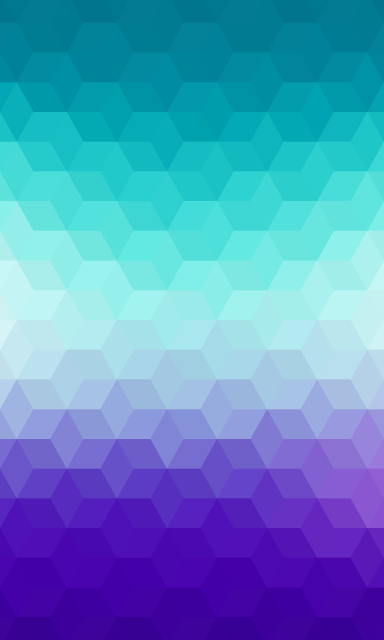
Reproduce this background procedurally as a WebGL 1 fragment shader.

```glsl
precision highp float;
// Rhombus mosaic tinted by a teal, pale aqua and violet gradient with bright sides.
uniform vec2 u_resolution;

#define CELL vec2(0.1304, 0.0929)  // lattice column width and row pitch
#define ANCHOR vec2(0.5652, 0.5)   // position of one star vertex
#define SIDE_SHIFT 0.085           // how far the ramp rises at the sides
#define SIDE_GLOW 0.62             // pale light at mid height
#define PINK_GLOW 0.50             // orchid light at lower right
#define FACE_SHADE 0.012           // contrast between face directions
#define JITTER 0.012               // random offset along the ramp
#define SAMPLES 3                  // antialiasing grid size

float hash(vec2 p) {
  return fract(sin(dot(p, vec2(41.3, 289.1))) * 4375.85);
}

vec3 blend(vec3 below, vec3 next, float start, float end, float t) {
  return mix(below, next, clamp((t - start) / (end - start), 0.0, 1.0));
}

// Vertical colour ramp, t = 0 at the top
vec3 ramp(float t) {
  vec3 c = vec3(0.00, 0.47, 0.56);
  c = blend(c, vec3(0.00, 0.54, 0.63), 0.02, 0.12, t);
  c = blend(c, vec3(0.00, 0.65, 0.70), 0.12, 0.20, t);
  c = blend(c, vec3(0.14, 0.80, 0.80), 0.20, 0.29, t);
  c = blend(c, vec3(0.36, 0.90, 0.87), 0.29, 0.39, t);
  c = blend(c, vec3(0.60, 0.94, 0.92), 0.39, 0.47, t);
  c = blend(c, vec3(0.65, 0.89, 0.92), 0.47, 0.53, t);
  c = blend(c, vec3(0.63, 0.76, 0.88), 0.53, 0.61, t);
  c = blend(c, vec3(0.55, 0.61, 0.86), 0.61, 0.66, t);
  c = blend(c, vec3(0.44, 0.39, 0.80), 0.66, 0.71, t);
  c = blend(c, vec3(0.35, 0.22, 0.76), 0.71, 0.76, t);
  c = blend(c, vec3(0.31, 0.07, 0.72), 0.76, 0.82, t);
  c = blend(c, vec3(0.275, 0.0, 0.675), 0.82, 0.90, t);
  return blend(c, vec3(0.22, 0.0, 0.58), 0.90, 1.0, t);
}

// Gradient plus the glows on both sides
vec3 backdrop(vec2 uv, float offset) {
  float t = 1.0 - uv.y;
  float side = min(abs(uv.x - 0.5) * 2.0, 1.0);
  side *= side * (uv.x < 0.5 ? 1.0 : 0.85);
  float upper = smoothstep(0.06, 0.25, t) * (1.0 - smoothstep(0.36, 0.50, t));
  vec3 color = ramp(t + offset + SIDE_SHIFT * side * upper);

  float band = (t - 0.49) / 0.13;
  color = mix(color, vec3(0.95, 0.98, 0.99), SIDE_GLOW * side * exp(-band * band));

  vec2 d = (vec2(uv.x, t) - vec2(1.04, 0.76)) / vec2(0.27, 0.10);
  return mix(color, vec3(0.80, 0.55, 0.91), PINK_GLOW * exp(-dot(d, d)));
}

// Midpoint of the nearest triangular lattice edge, the centre of a rhombus
vec2 rhombusCentre(vec2 q) {
  vec2 cell = floor(q);
  vec2 f = q - cell;
  bool flipped = f.x + f.y > 1.0;
  if (flipped) f = 1.0 - f;
  float rest = 1.0 - f.x - f.y;
  vec2 mid = vec2(0.5);
  if (f.x < f.y && f.x < rest) mid = vec2(0.0, 0.5);
  else if (f.y < rest) mid = vec2(0.5, 0.0);
  return cell + (flipped ? 1.0 - mid : mid);
}

vec3 mosaic(vec2 uv) {
  vec2 p = (uv - ANCHOR) / CELL;
  vec2 centre = rhombusCentre(vec2(p.x, p.y - 0.5 * p.x));
  vec2 home = ANCHOR + CELL * vec2(centre.x, centre.y + 0.5 * centre.x);

  // Upright faces stay neutral; the two slanted kinds differ in light
  bool upright = fract(centre.x) < 0.25;
  bool rising = fract(centre.y) < 0.25;
  float shade = upright ? 0.0 : (rising ? FACE_SHADE : -FACE_SHADE);
  float offset = (hash(centre * 2.0) - 0.5) * JITTER;
  return backdrop(home, offset) + shade;
}

void main() {
  vec3 sum = vec3(0.0);
  for (int i = 0; i < SAMPLES; i++) {
    for (int j = 0; j < SAMPLES; j++) {
      vec2 jitter = (vec2(float(i), float(j)) + 0.5) / float(SAMPLES) - 0.5;
      sum += mosaic((gl_FragCoord.xy + jitter) / u_resolution);
    }
  }
  gl_FragColor = vec4(sum / float(SAMPLES * SAMPLES), 1.0);
}
```
